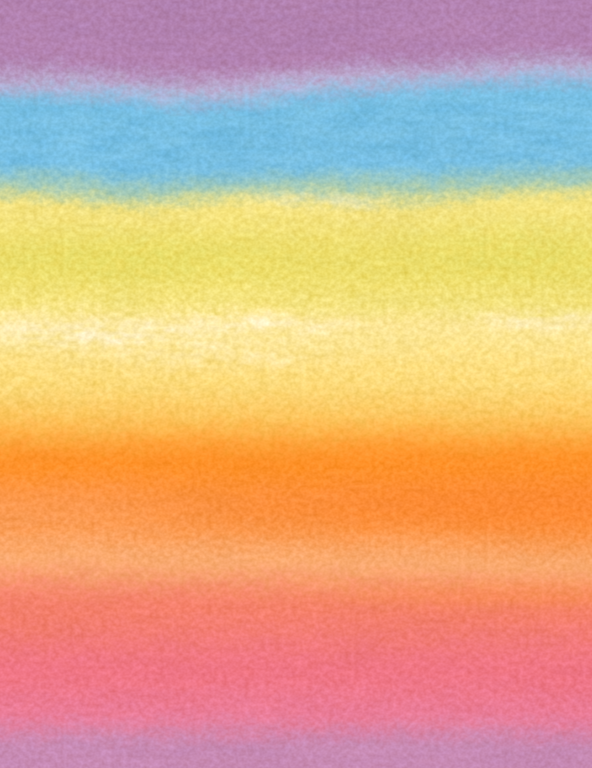
Write a WebGL 2 fragment shader that draws this background.

```glsl
#version 300 es
precision highp float;
// Soft horizontal bands of rainbow watercolour on grainy paper.

uniform vec2 u_resolution;
out vec4 outColor;

const vec3 PURPLE = vec3(0.70, 0.51, 0.69);
const vec3 LILAC = vec3(0.73, 0.70, 0.83);
const vec3 BLUE = vec3(0.47, 0.75, 0.89);
const vec3 SEA_GREEN = vec3(0.68, 0.80, 0.68);
const vec3 LEMON = vec3(0.96, 0.89, 0.50);
const vec3 OLIVE = vec3(0.94, 0.875, 0.43);
const vec3 CREAM = vec3(0.99, 0.90, 0.57);
const vec3 HONEY = vec3(0.99, 0.86, 0.48);
const vec3 AMBER = vec3(0.99, 0.77, 0.36);
const vec3 ORANGE = vec3(1.00, 0.57, 0.16);
const vec3 TANGERINE = vec3(0.99, 0.56, 0.23);
const vec3 PEACH = vec3(0.98, 0.67, 0.44);
const vec3 CORAL = vec3(0.96, 0.50, 0.42);
const vec3 ROSE = vec3(0.94, 0.46, 0.52);
const vec3 PINK = vec3(0.92, 0.49, 0.60);
const vec3 MAUVE = vec3(0.78, 0.54, 0.70);
const vec3 PAPER = vec3(1.00, 0.95, 0.80);

vec2 gradientAt(vec2 cell) {
  vec3 h = fract(cell.xyx * vec3(0.1031, 0.1030, 0.0973));
  h += dot(h, h.yzx + 33.33);
  float angle = 6.2832 * fract((h.x + h.y) * h.z);
  return vec2(cos(angle), sin(angle));
}

// Gradient noise, roughly -0.7 to 0.7
float noise(vec2 p) {
  vec2 i = floor(p), f = fract(p);
  vec2 w = f * f * f * (f * (f * 6.0 - 15.0) + 10.0);
  vec2 e = vec2(1.0, 0.0);
  float low = mix(dot(gradientAt(i), f), dot(gradientAt(i + e), f - e), w.x);
  float high = mix(dot(gradientAt(i + e.yx), f - e.yx), dot(gradientAt(i + 1.0), f - 1.0), w.x);
  return mix(low, high, w.y);
}

float fbm(vec2 p, int octaves) {
  float sum = 0.0, amplitude = 1.0;
  for (int i = 0; i < octaves; i++) {
    sum += amplitude * noise(p);
    p = mat2(1.6, 1.2, -1.2, 1.6) * p + 17.3;
    amplitude *= 0.55;
  }
  return sum;
}

// Soft elliptical spot of pigment
float blob(vec2 p, vec2 centre, vec2 radius) {
  vec2 d = (p - centre) / radius;
  return exp(-dot(d, d));
}

// Blends the next wash over the last between two depths
vec3 wash(vec3 base, vec3 next, float depth, float start, float end) {
  return mix(base, next, smoothstep(start, end, depth));
}

vec3 bands(float t, float x) {
  // Uneven upper edges, given as downward shifts
  float blueEdge = t - 0.014 * exp(-pow((x - 0.34) / 0.17, 2.0)) + 0.016 * smoothstep(0.45, 0.95, x);
  float lemonEdge = t - 0.012 * exp(-pow((x - 0.24) / 0.16, 2.0)) - 0.006 * smoothstep(0.3, 0.6, x)
    + 0.010 * smoothstep(0.65, 1.0, x);
  float lowEdge = t - 0.008 * smoothstep(0.1, 0.9, x);

  vec3 c = wash(PURPLE, LILAC, blueEdge, 0.070, 0.118);
  c = wash(c, BLUE, blueEdge, 0.098, 0.140);
  c = wash(c, SEA_GREEN, lemonEdge, 0.205, 0.250);
  c = wash(c, LEMON, lemonEdge, 0.236, 0.270);
  c = wash(c, OLIVE, t, 0.270, 0.335);
  c = wash(c, LEMON, t, 0.350, 0.410);
  c = wash(c, CREAM, t, 0.395, 0.425);
  c = wash(c, HONEY, t, 0.430, 0.500);
  c = wash(c, AMBER, t, 0.490, 0.555);
  c = wash(c, ORANGE, t, 0.535, 0.605);
  c = wash(c, TANGERINE, t, 0.600, 0.660);
  c = wash(c, PEACH, lowEdge, 0.655, 0.735);
  c = wash(c, CORAL, lowEdge, 0.722, 0.792);
  c = wash(c, ROSE, t, 0.785, 0.880);
  c = wash(c, PINK, t, 0.875, 0.940);
  return wash(c, MAUVE, t, 0.925, 0.980);
}

void main() {
  vec2 uv = gl_FragCoord.xy / u_resolution;
  vec2 p = gl_FragCoord.xy / u_resolution.y;
  vec2 q = vec2(uv.x, 1.0 - uv.y);

  // Brush and paper textures
  float drift = fbm(p * vec2(5.0, 14.0), 4);
  float fray = fbm(p * vec2(45.0, 65.0), 3);
  float streaks = fbm(p * vec2(16.0, 60.0) + 9.0, 3);
  float mottle = fbm(p * vec2(60.0, 75.0) + 31.0, 2);
  float grain = fbm(p * vec2(145.0, 165.0), 2);

  vec3 color = bands(q.y + 0.007 * drift + 0.008 * fray + 0.004 * grain, q.x);

  // Bare paper showing through the yellow
  vec2 m = q + vec2(0.0, 0.008 * drift + 0.004 * fray);
  float bare = blob(m, vec2(0.18, 0.432), vec2(0.25, 0.018))
    + 0.6 * blob(m, vec2(0.48, 0.423), vec2(0.12, 0.010))
    + 0.8 * blob(m, vec2(0.94, 0.417), vec2(0.13, 0.012))
    + 0.5 * blob(m, vec2(0.38, 0.465), vec2(0.16, 0.016))
    + 0.5 * blob(m, vec2(0.54, 0.262), vec2(0.12, 0.009));
  color = mix(color, PAPER, clamp(bare * (0.55 + 0.7 * streaks + 0.3 * mottle), 0.0, 0.8));

  // Denser and thinner patches of pigment
  float olive = blob(q, vec2(0.22, 0.335), vec2(0.28, 0.035)) + blob(q, vec2(0.88, 0.325), vec2(0.20, 0.045));
  color -= olive * (0.8 + mottle) * vec3(0.030, 0.010, 0.030);
  color = mix(color, PEACH, 0.40 * blob(q, vec2(0.0, 0.665), vec2(0.40, 0.035)));
  color = mix(color, vec3(0.99, 0.53, 0.18), 0.6 * blob(q, vec2(0.95, 0.660), vec2(0.45, 0.035)));
  color = mix(color, TANGERINE, 0.35 * blob(q, vec2(0.90, 0.775), vec2(0.35, 0.020)));

  // Mottling is strongest in the blue and the yellow
  float inBlue = smoothstep(0.10, 0.15, q.y) * (1.0 - smoothstep(0.20, 0.25, q.y));
  float inYellow = smoothstep(0.24, 0.29, q.y) * (1.0 - smoothstep(0.50, 0.58, q.y));
  color += (0.015 + 0.035 * inBlue) * streaks * vec3(1.0, 0.7, 0.5);
  color += (0.018 + 0.022 * inYellow) * mottle * vec3(0.6, 0.8, 1.7);
  color += 0.012 * drift + (0.058 + 0.012 * inYellow) * grain * vec3(0.75, 0.9, 1.2);
  outColor = vec4(clamp(color, 0.0, 1.0), 1.0);
}
```
